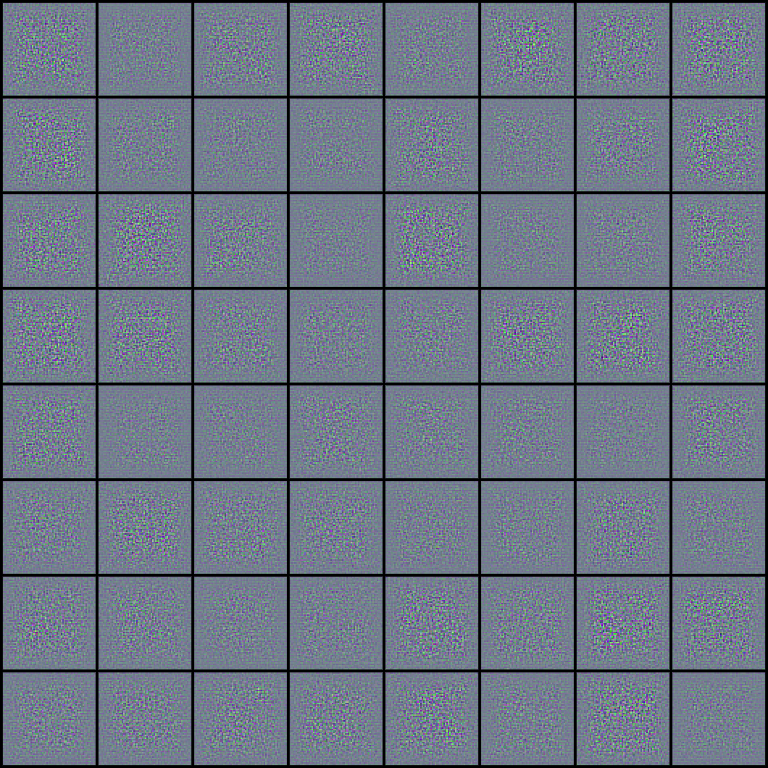
Reproduce this pattern procedurally as a Shadertoy shader.

```glsl
// An 8 by 8 sheet of square tiles filled with fine coloured grain, split by thin black lines.
// Each tile is a 64 by 64 texel field: gradient noise gives three colour axes, calm rims
// and a random strength per tile vary it, and faint alternate rows stripe it.

const float TILES = 8.0;
const float TEXELS = 64.0;             // texels across one tile
const float LINE = 2.0;                // line width in texels
const float PITCH = TEXELS + LINE;
const float SHEET = TILES * PITCH + LINE;

const vec3 SLATE = vec3(0.457, 0.497, 0.562);
const vec3 GREEN_PURPLE = vec3(-0.012, 0.120, -0.078);
const vec3 RED_CYAN = vec3(0.085, -0.015, 0.020);
const vec3 LIGHT_DARK = vec3(0.030, 0.050, 0.065);
const vec3 ROW_TINT = vec3(0.012, -0.032, 0.018);

// Random value from 0 to 1 for an integer lattice point and a seed
float hash(ivec2 p, int seed) {
    uint h = uint(p.x) * 1597334677u ^ uint(p.y) * 3812015801u ^ uint(seed) * 2654435769u;
    h = (h ^ (h >> 16)) * 2246822519u;
    h = (h ^ (h >> 13)) * 3266489917u;
    h ^= h >> 16;
    return float(h >> 8) / 16777216.0;
}

// Dot product of a random unit gradient with the offset from its lattice point
float gradientDot(ivec2 lattice, vec2 offset, int seed) {
    float angle = 6.28318 * hash(lattice, seed);
    return dot(vec2(cos(angle), sin(angle)), offset);
}

float gradientNoise(vec2 p, int seed) {
    ivec2 i = ivec2(floor(p));
    vec2 f = fract(p);
    vec2 u = f * f * f * (f * (f * 6.0 - 15.0) + 10.0);
    float low = mix(gradientDot(i, f, seed),
                    gradientDot(i + ivec2(1, 0), f - vec2(1.0, 0.0), seed), u.x);
    float high = mix(gradientDot(i + ivec2(0, 1), f - vec2(0.0, 1.0), seed),
                     gradientDot(i + ivec2(1, 1), f - vec2(1.0), seed), u.x);
    return mix(low, high, u.y);
}

// Offset from the base colour for one texel of one tile
vec3 texelTint(vec2 texel, vec2 tile, float strength) {
    texel = clamp(texel, 0.0, TEXELS - 1.0);
    vec2 p = texel + 0.5 + tile * PITCH;
    vec3 grain = 4.0 * vec3(gradientNoise(p, 1), gradientNoise(p, 2), gradientNoise(p, 3));
    vec3 tint = grain.x * GREEN_PURPLE + grain.y * RED_CYAN + grain.z * LIGHT_DARK;
    float row = 2.0 * mod(texel.y, 2.0) - 1.0;
    return tint * strength + row * ROW_TINT;
}

// Blend of the four nearest texels, with soft borders of the given width
vec3 filteredTint(vec2 local, vec2 tile, float strength, float softness) {
    vec2 corner = floor(local - 0.5);
    vec2 f = fract(local - 0.5);
    vec2 blend = clamp((f - 0.5) / softness + 0.5, 0.0, 1.0);
    vec3 sum = vec3(0.0);
    for (int j = 0; j < 2; j++) {
        for (int i = 0; i < 2; i++) {
            vec2 o = vec2(i, j);
            vec2 w = mix(1.0 - blend, blend, o);
            sum += w.x * w.y * texelTint(corner + o, tile, strength);
        }
    }
    return sum;
}

// Grain strength: random per tile, patchy inside, calm along the rim
float grainStrength(vec2 local, vec2 tile, float edge) {
    float gain = mix(0.65, 1.35, hash(ivec2(tile), 11));
    float patchy = 1.0 + 0.5 * gradientNoise((local + tile * PITCH) / 17.0, 12);
    float rim = mix(0.3, 1.0, smoothstep(0.0, 17.0, -edge));
    return gain * patchy * rim;
}

void mainImage(out vec4 fragColor, in vec2 fragCoord) {
    float pixel = SHEET / iResolution.y;          // texels per canvas pixel
    vec2 p = fragCoord * pixel - 0.5 * LINE;

    // Tile index and position inside the tile
    vec2 tile = floor(p / PITCH);
    vec2 local = p - tile * PITCH - 0.5 * LINE;

    // Signed distance to the tile edge, negative inside
    vec2 q = abs(local - 0.5 * TEXELS) - 0.5 * TEXELS;
    float edge = max(q.x, q.y);

    float strength = grainStrength(local, tile, edge);
    vec3 color = SLATE + filteredTint(local, tile, strength, min(0.6 * pixel, 1.0));

    // Black dividing lines
    color *= clamp(0.5 - edge / pixel, 0.0, 1.0);
    fragColor = vec4(clamp(color, 0.0, 1.0), 1.0);
}
```
